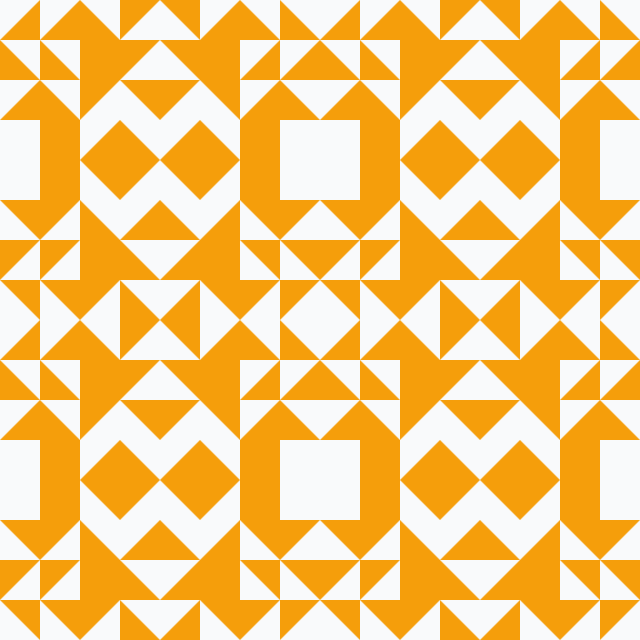
Give the GLSL for this pattern, as a Shadertoy shader.

```glsl
// Two-colour quilt: 2 x 2 mirrored blocks of 8 x 8 square patches.
// Each block folds into a 4 x 4 quadrant whose patches are plain or cut
// along a diagonal; the mirror folds make all canvas edges join up.

const float REPEATS = 2.0;       // blocks across and down
const float HALF_BLOCK = 4.0;    // patches from block edge to block centre
const int SAMPLES = 4;           // antialiasing grid per pixel side

const vec3 AMBER = vec3(0.961, 0.620, 0.043);
const vec3 PALE = vec3(0.976, 0.980, 0.984);

// Patch kinds: 0-3 are triangles, bit 0 moving the filled corner
// to the far side in x and bit 1 to the far side in y.
const int FULL = 4;
const int EMPTY = 5;
const int QUADRANT[16] = int[16](
    3, 3, 2, 0,
    2, 2, FULL, 0,
    3, 2, 0, 1,
    EMPTY, FULL, 3, 2);

// Mirror-repeat: runs from 0 up to halfPeriod and back again.
vec2 mirrorFold(vec2 p, float halfPeriod) {
    return halfPeriod - abs(mod(p, 2.0 * halfPeriod) - halfPeriod);
}

// Fill of one patch, with local coordinates from 0 to 1.
float patchFill(vec2 local, int kind, float softness) {
    if (kind == FULL) return 1.0;
    if (kind == EMPTY) return 0.0;
    vec2 corner = vec2(kind & 1, kind >> 1);
    vec2 fromCorner = abs(local - corner);
    float diagonalDist = (fromCorner.x + fromCorner.y - 1.0) * 0.70711;
    return 1.0 - smoothstep(-softness, softness, diagonalDist);
}

// Fill of the whole quilt, with p measured in patches.
float quiltFill(vec2 p, float softness) {
    vec2 q = mirrorFold(p, HALF_BLOCK);
    ivec2 cell = ivec2(min(floor(q), HALF_BLOCK - 1.0));
    int kind = QUADRANT[cell.y * int(HALF_BLOCK) + cell.x];
    return patchFill(q - vec2(cell), kind, softness);
}

void mainImage(out vec4 fragColor, in vec2 fragCoord) {
    float patches = REPEATS * HALF_BLOCK * 2.0;
    float softness = 0.76 * patches / min(iResolution.x, iResolution.y);

    // Average the fill over the pixel
    float fill = 0.0;
    for (int j = 0; j < SAMPLES; j++) {
        for (int i = 0; i < SAMPLES; i++) {
            vec2 offset = (vec2(i, j) + 0.5) / float(SAMPLES) - 0.5;
            vec2 uv = (fragCoord + offset) / iResolution.xy;
            fill += quiltFill(uv * patches, softness);
        }
    }
    fill /= float(SAMPLES * SAMPLES);

    fragColor = vec4(mix(PALE, AMBER, fill), 1.0);
}
```
